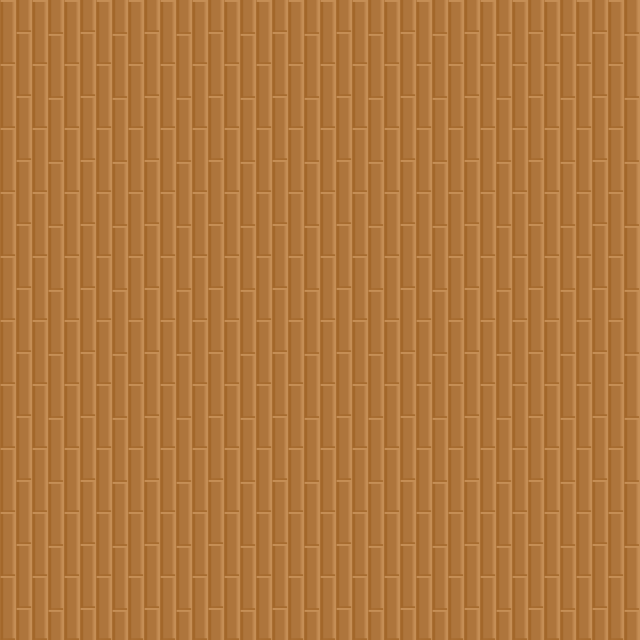
Reproduce this pattern procedurally as a WebGL 1 fragment shader.

```glsl
precision mediump float;

uniform vec2 u_resolution;

const vec2 GRID = vec2(40.0, 10.0);            // planks across and down
const float ODD_SHIFT = 0.5;                   // stagger of odd columns
const float FOURTH_SHIFT = 0.03;               // extra drop of every fourth column
const vec2 LIT_WIDTH = vec2(0.22, 0.030);      // bevels, in plank units
const vec2 SHADE_WIDTH = vec2(0.20, 0.026);
const vec2 MIN_SOFT = vec2(0.05, 0.010);       // blur of the bevel edges
const float CORE_WIDTH = 0.12;                 // brightest strip of the lit side

const vec3 WOOD = vec3(0.682, 0.458, 0.236);
const vec3 LIT = vec3(0.742, 0.522, 0.300);
const vec3 LIT_CORE = vec3(0.775, 0.560, 0.338);
const vec3 SHADE = vec3(0.638, 0.405, 0.165);

// Soft-edged strip between lo and hi
float strip(float x, float lo, float hi, float soft) {
  return smoothstep(lo - soft, lo + soft, x) - smoothstep(hi - soft, hi + soft, x);
}

// Signed distance to the nearest whole number
float fromEdge(float x) {
  return fract(x + 0.5) - 0.5;
}

// How far a column is moved down, in plank lengths
float columnShift(float column) {
  float odd = mod(column, 2.0);
  float fourth = step(2.5, mod(column, 4.0));
  return odd * ODD_SHIFT + fourth * FOURTH_SHIFT;
}

void main() {
  vec2 uv = gl_FragCoord.xy / u_resolution;
  vec2 p = vec2(uv.x, 1.0 - uv.y) * GRID;
  vec2 soft = max(0.6 * GRID / u_resolution, MIN_SOFT);

  float across = fract(p.x);
  float side = fromEdge(p.x);
  float joint = fromEdge(p.y - columnShift(floor(p.x)));

  // Long sides: shadow on the left, light on the right
  float sideShade = strip(side, 0.0, SHADE_WIDTH.x, soft.x);
  float sideLit = strip(side, -LIT_WIDTH.x, 0.0, soft.x);
  float sideCore = strip(side, -CORE_WIDTH, 0.0, soft.x);

  // Short ends: shadow at the foot, deepest at the right, light at the head
  float inside = strip(across, 0.04, 0.94, soft.x);
  float footShade = strip(joint, -SHADE_WIDTH.y, 0.0, soft.y)
                  * inside * mix(0.55, 1.0, across);
  float headLit = strip(joint, 0.0, LIT_WIDTH.y, soft.y) * inside;

  vec3 color = mix(WOOD, SHADE, sideShade);
  color = mix(color, LIT, sideLit);
  color = mix(color, LIT_CORE, sideCore);
  color = mix(color, SHADE, footShade);
  color = mix(color, LIT_CORE, headLit);

  gl_FragColor = vec4(color, 1.0);
}
```
